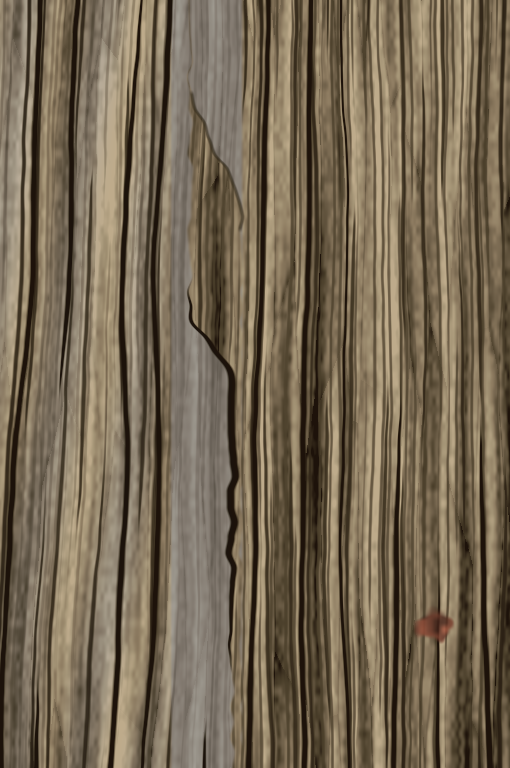
Write a Shadertoy shader that draws this texture.

```glsl
// Weathered wood plank: upright grey-tan fibres, dark tapering cracks, a jagged split and a small rusty knot.

#define BASE_TONE 3.45      // mean step on the tone ramp, 0 to 5
#define FIBRE_CONTRAST 2.9
#define THREAD_CONTRAST 2.6
#define SPLINTER_CONTRAST 1.3
#define LEAN 0.07           // tilt of the grain on the left side
#define CRACK_WIDTH 0.0062
#define EDGE_SOFTNESS 0.0022
#define GREY_AMOUNT 0.75
#define SILVER vec3(0.93, 1.0, 1.16)
#define STRAW vec3(1.02, 1.0, 0.94)
#define RUST vec3(0.36, 0.19, 0.14)
#define KNOT_CENTRE vec2(0.853, 0.186)

// Tones from crack shadow to bleached fibre
const vec3 TONES[6] = vec3[6](
    vec3(0.11, 0.07, 0.04), vec3(0.29, 0.25, 0.18), vec3(0.42, 0.37, 0.30),
    vec3(0.54, 0.48, 0.40), vec3(0.63, 0.58, 0.49), vec3(0.73, 0.67, 0.58));

float hash(vec2 p) {
    p = fract(p * vec2(0.1031, 0.1137));
    p += dot(p, p.yx + 33.33);
    return fract((p.x + p.y) * p.x * 17.0);
}

float noise(vec2 p) {
    vec2 i = floor(p), f = fract(p);
    f = f * f * (3.0 - 2.0 * f);
    return mix(mix(hash(i), hash(i + vec2(1, 0)), f.x),
               mix(hash(i + vec2(0, 1)), hash(i + vec2(1, 1)), f.x), f.y);
}

// Cellular noise: x = random value of the cell, y = gap to the next cell
vec2 cellular(vec2 p) {
    vec2 home = floor(p);
    float nearest = 9.0, second = 9.0, value = 0.0;
    for (int j = -1; j <= 1; j++)
    for (int i = -1; i <= 1; i++) {
        vec2 cell = home + vec2(i, j);
        vec2 seed = cell + vec2(hash(cell + 7.0), hash(cell + 53.0));
        float d = distance(p, seed);
        if (d < nearest) {
            second = nearest;
            nearest = d;
            value = hash(cell + 91.0);
        } else second = min(second, d);
    }
    return vec2(value, second - nearest);
}

// One wandering crack per column, opening and closing along its length
float cracks(vec2 p, float columns, float width, float rate, float presence) {
    float x = p.x * columns, id = floor(x);
    float centre = id + 0.5 + 0.35 * (hash(vec2(id, columns)) - 0.5)
                 + 0.3 * (noise(vec2(id * 5.0 + columns, p.y * 3.0)) - 0.5);
    float opening = noise(vec2(id * 3.0 + columns, p.y * rate + id * 0.37));
    float w = width * smoothstep(1.0 - presence, 1.4 - presence, opening);
    float d = abs(x - centre) / columns;
    return (1.0 - smoothstep(w * 0.4, w + EDGE_SOFTNESS, d)) * smoothstep(0.0, 0.0015, w);
}

// Sideways position of a ragged break that steps right as it descends
float splitPath(float y, float low, float high, float left, float right) {
    float jag = 0.014 * (noise(vec2(3.0, y * 50.0)) - 0.5);
    return mix(right, left, smoothstep(low, high, y)) + jag;
}

float band(float x, float left, float right) {
    return smoothstep(left - 0.004, left + 0.004, x) * (1.0 - smoothstep(right - 0.004, right + 0.004, x));
}

void mainImage(out vec4 fragColor, in vec2 fragCoord) {
    vec2 uv = fragCoord / iResolution.xy;
    float leftSide = 1.0 - smoothstep(0.25, 0.42, uv.x);

    // Grain space: leaning on the left, gently waving everywhere
    vec2 g = uv;
    g.x -= LEAN * (1.0 - smoothstep(0.1, 0.7, uv.x)) * (uv.y - 0.5);
    g.x += 0.004 * sin(uv.y * 7.0 + uv.x * 9.0) + 0.002 * sin(uv.y * 19.0 - uv.x * 14.0);
    g.x += 0.003 * (noise(uv * vec2(40.0, 28.0)) - 0.5) + 1.0;

    // Fibres, threads and long splinters
    float detail = mix(1.0, 0.7, leftSide);
    vec2 splinter = cellular(g * vec2(24.0, 2.2));
    float tone = BASE_TONE + 2.0 * (noise(g * vec2(13.0, 1.6)) - 0.5);
    tone += detail * FIBRE_CONTRAST * (noise(g * vec2(46.0, 2.0)) - 0.5);
    tone += detail * THREAD_CONTRAST * (noise(g * vec2(112.0, 5.0) + 17.0) - 0.5);
    tone += 1.2 * (noise(g * vec2(150.0, 90.0)) - 0.5);
    tone += detail * SPLINTER_CONTRAST * (splinter.x - 0.5);
    tone -= detail * 0.8 * (1.0 - smoothstep(0.0, 0.12, splinter.y));

    // Silvered strip beside the splits, slanted grey bands on the left
    float lower = splitPath(uv.y, 0.50, 0.60, 0.372, 0.455);
    float upper = splitPath(uv.y, 0.70, 0.90, 0.372, 0.475);
    float strip = max(band(uv.x, 0.335, lower), band(uv.x, upper, 0.475));
    float slant = 0.5 + 0.5 * sin(40.0 * (uv.x - 0.22 * uv.y) + 3.0 * noise(uv * 4.0));
    float grey = max(strip, leftSide * slant * 0.6);
    tone = mix(tone, BASE_TONE + 0.35, strip * 0.5) - leftSide * (slant - 0.4) * 0.9;

    // Cracks from hairline to deep, then the two splits
    float hairline = cracks(g, 61.0, 0.0024, 3.5, 0.75) * mix(1.0, 0.5, leftSide) * (1.0 - 0.7 * strip);
    float medium = cracks(g, 27.0, 0.0042, 2.6, 0.62) * (1.0 - 0.7 * strip);
    float deep = cracks(g, 11.0, CRACK_WIDTH, 1.8, 0.78);
    float gape = 0.009 * smoothstep(0.08, 0.35, uv.y) * (1.0 - smoothstep(0.48, 0.66, uv.y));
    float split = (1.0 - smoothstep(gape * 0.5, gape + EDGE_SOFTNESS, abs(uv.x - lower))) * smoothstep(0.0, 0.002, gape);
    float seam = (1.0 - smoothstep(0.001, 0.006, abs(uv.x - upper))) * band(uv.y, 0.70, 0.88);
    tone = mix(tone, 1.1, hairline * 0.8);
    tone = mix(tone, 0.5, max(medium * 0.9, seam * 0.7));
    tone = mix(tone, 0.0, max(deep, split));
    tone -= 0.7 * dot(uv - 0.5, uv - 0.5);

    // Tone ramp and tints
    tone = clamp(tone, 0.0, 4.999);
    int level = int(tone);
    vec3 colour = mix(TONES[level], TONES[level + 1], fract(tone));
    colour *= mix(STRAW, SILVER, grey * GREY_AMOUNT);

    // Rusty knot
    vec2 k = (uv - KNOT_CENTRE) / vec2(0.038, 0.024);
    float knot = 1.0 - smoothstep(0.6, 1.1, length(k) + 0.7 * (noise(uv * vec2(60.0, 90.0)) - 0.5));
    colour = mix(colour, RUST * (0.4 + 1.4 * noise(uv * vec2(70.0, 100.0))), knot * 0.85);

    fragColor = vec4(colour, 1.0);
}
```
